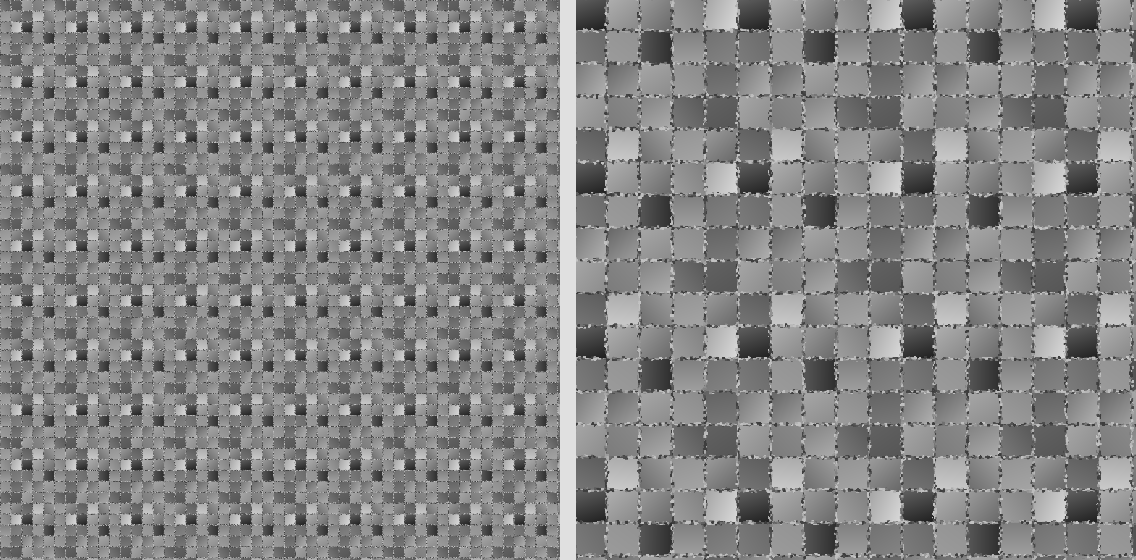
Left, the full canvas; right, a detail of the centre.
A three.js fragment shader for this pattern:

```glsl
varying vec2 vUv;

const float CELLS = 51.2;         // chips across the canvas
const float TILE = 5.0;           // chips per repeat
const float CHIP = 10.0;          // chip side, in joint units
const float GRAIN = 0.8;          // size of a joint speck
const float JOINT_HALF = 0.42;    // half width of the speckled joint
const float FRAY = 0.85;          // random change of the joint width
const float JITTER = 0.6;         // irregularity of the specks
const float SPECK_DARK = 0.24;
const float SPECK_LIGHT = 0.76;
const float SEAM_TONE = 0.5;
const float TILT = 0.13;          // random shading slope on a chip
const float DEPTH = 0.32;         // extra slope on very dark or light chips

vec2 hash2(vec2 p) {
  vec3 q = fract(p.xyx * vec3(0.1031, 0.1030, 0.0973));
  q += dot(q, q.yzx + 33.33);
  return fract((q.xx + q.yz) * q.zy);
}

float pick(float i, vec4 first, float last) {
  return i < 0.5 ? first.x : i < 1.5 ? first.y : i < 2.5 ? first.z : i < 3.5 ? first.w : last;
}

// Base grey of each chip in the repeat, rows counted downward
float chipTone(vec2 c) {
  return pick(c.y, vec4(
    pick(c.x, vec4(0.41, 0.36, 0.60, 0.51), 0.59),
    pick(c.x, vec4(0.61, 0.51, 0.41, 0.73), 0.52),
    pick(c.x, vec4(0.56, 0.75, 0.25, 0.61), 0.51),
    pick(c.x, vec4(0.56, 0.48, 0.45, 0.59), 0.26)),
    pick(c.x, vec4(0.58, 0.43, 0.58, 0.51), 0.60));
}

// Cellular noise: two random values of the nearest speck, with softened borders
vec2 specks(vec2 p, float px) {
  vec2 base = floor(p);
  float d1 = 9.0, d2 = 9.0;
  vec2 near = vec2(0.5), next = vec2(0.5);
  for (int y = -1; y <= 1; y++) {
    for (int x = -1; x <= 1; x++) {
      vec2 id = base + vec2(float(x), float(y));
      vec2 site = id + 0.5 + JITTER * (hash2(id + 7.0) - 0.5);
      float d = distance(p, site);
      vec2 value = hash2(id + 91.0);
      if (d < d1) {
        d2 = d1; next = near;
        d1 = d; near = value;
      } else if (d < d2) {
        d2 = d; next = value;
      }
    }
  }
  return mix(0.5 * (near + next), near, smoothstep(0.0, 0.5 * px, d2 - d1));
}

void main() {
  // Chip grid, counted from the top left
  vec2 grid = vec2(vUv.x, 1.0 - vUv.y) * CELLS;
  vec2 p = grid * CHIP;
  float px = max(fwidth(p.x), fwidth(p.y));
  vec2 chip = mod(floor(grid), TILE);
  vec2 local = fract(grid) - 0.5;

  // Shaded chip
  float tone = chipTone(chip);
  vec2 slope = TILT * (2.0 * hash2(chip + 3.0) - 1.0) + DEPTH * (tone - 0.5);
  float shade = tone + dot(slope, local);

  // Frayed joint of light and dark specks
  vec2 edge = (0.5 - abs(local)) * CHIP;
  float d = min(edge.x, edge.y);
  shade = mix(SEAM_TONE, shade, smoothstep(0.0, 0.5 * px, d));
  vec2 speck = specks(p / GRAIN, px / GRAIN);
  float width = JOINT_HALF + FRAY * (speck.y - 0.5);
  float joint = 1.0 - smoothstep(-0.35 * px, 0.35 * px, d - width);
  float fleck = mix(SPECK_DARK, SPECK_LIGHT, smoothstep(0.05, 0.95, speck.x));
  gl_FragColor = vec4(vec3(mix(shade, fleck, joint)), 1.0);
}
```
